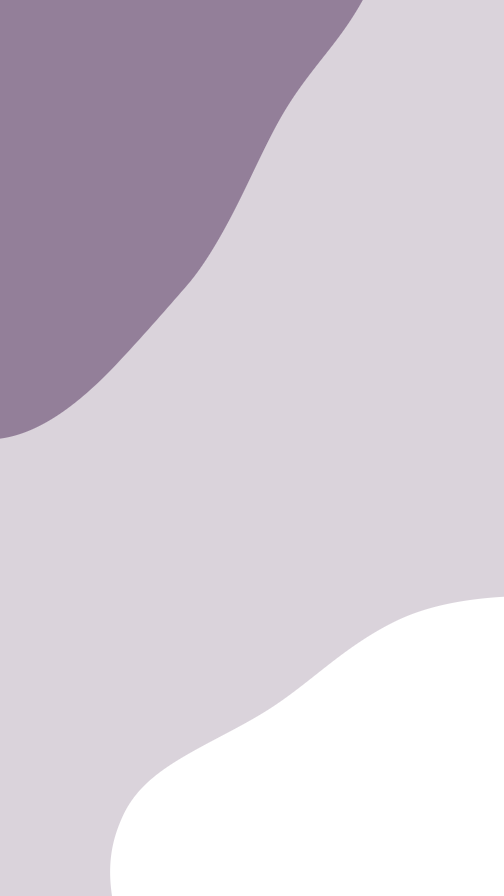
Give the GLSL for this background, as a WebGL 1 fragment shader.

```glsl
precision highp float;
uniform vec2 u_resolution;

const vec2 GRID = vec2(9.0, 16.0);
const vec3 PALE_MAUVE = vec3(0.855, 0.828, 0.860);
const vec3 DUSTY_PURPLE = vec3(0.578, 0.499, 0.600);
const vec3 WHITE = vec3(1.0);

// Cubic from knot a to knot b with given end slopes, straight beyond them.
// Returns height and slope.
vec2 cubicSpan(float x, vec2 a, vec2 b, float slopeA, float slopeB) {
  float width = b.x - a.x;
  float rise = (b.y - a.y) / width;
  float t = clamp((x - a.x) / width, 0.0, 1.0);
  float bend = slopeA + slopeB - 2.0 * rise;
  float curve = 3.0 * rise - 2.0 * slopeA - slopeB;
  float height = a.y + width * t * (slopeA + t * (curve + t * bend));
  float slope = slopeA + t * (2.0 * curve + 3.0 * t * bend);
  return vec2(height + slope * (x - a.x - t * width), slope);
}

// Lower edge of the purple area, as a height over x.
vec2 purpleEdge(float x) {
  vec2 a = vec2(0.0, 8.167);
  vec2 b = vec2(2.083, 9.5);
  vec2 c = vec2(3.333, 10.896);
  vec2 d = vec2(4.167, 12.208);
  vec2 e = vec2(5.0, 13.875);
  vec2 f = vec2(5.625, 14.792);
  vec2 g = vec2(6.479, 16.0);
  if (x < b.x) return cubicSpan(x, a, b, 0.13, 1.06);
  if (x < c.x) return cubicSpan(x, b, c, 1.06, 1.15);
  if (x < d.x) return cubicSpan(x, c, d, 1.15, 1.93);
  if (x < e.x) return cubicSpan(x, d, e, 1.93, 1.77);
  if (x < f.x) return cubicSpan(x, e, f, 1.77, 1.29);
  return cubicSpan(x, f, g, 1.29, 1.8);
}

// Upper edge of the white area, in diagonal axes (x + y, y - x).
vec2 whiteEdge(float s) {
  vec2 a = vec2(2.0, -2.0);
  vec2 b = vec2(3.604, -0.771);
  vec2 c = vec2(5.688, -0.771);
  vec2 d = vec2(8.292, -1.5);
  vec2 e = vec2(10.667, -1.833);
  vec2 f = vec2(12.0, -2.167);
  vec2 g = vec2(14.344, -3.656);
  if (s < b.x) return cubicSpan(s, a, b, 1.35, 0.38);
  if (s < c.x) return cubicSpan(s, b, c, 0.38, -0.25);
  if (s < d.x) return cubicSpan(s, c, d, -0.25, -0.2);
  if (s < e.x) return cubicSpan(s, d, e, -0.2, -0.17);
  if (s < f.x) return cubicSpan(s, e, f, -0.17, -0.35);
  return cubicSpan(s, f, g, -0.35, -0.89);
}

// Signed distance above an edge, estimated from its slope.
float distanceAbove(float y, vec2 edge) {
  return (y - edge.x) / sqrt(1.0 + edge.y * edge.y);
}

float coverage(float dist, float pixel) {
  return clamp(0.5 + dist / pixel, 0.0, 1.0);
}

void main() {
  vec2 p = gl_FragCoord.xy / u_resolution * GRID;
  float pixel = GRID.y / u_resolution.y;

  // Purple area at the upper left
  float purple = distanceAbove(p.y, purpleEdge(p.x));
  vec3 color = mix(PALE_MAUVE, DUSTY_PURPLE, coverage(purple, pixel));

  // White area at the lower right
  vec2 diagonal = vec2(p.x + p.y, p.y - p.x);
  float white = -distanceAbove(diagonal.y, whiteEdge(diagonal.x)) / sqrt(2.0);
  color = mix(color, WHITE, coverage(white, pixel));

  gl_FragColor = vec4(color, 1.0);
}
```
